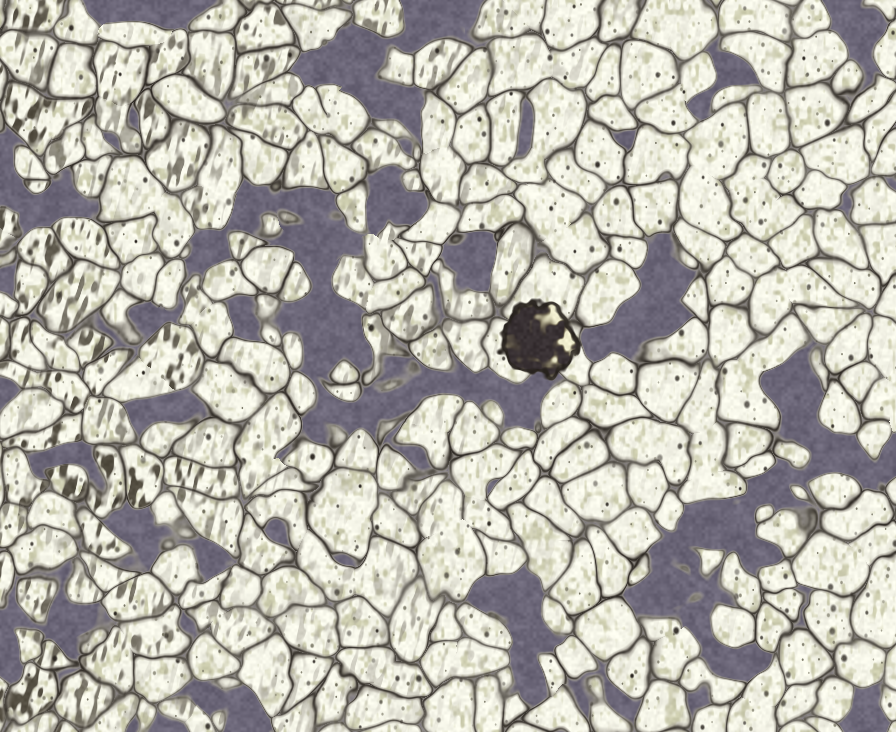
A Shadertoy shader for this texture:

```glsl
// Polished and etched metal section: pale grains with thin dark boundaries,
// violet-grey pockets between them, fine scratches, pits and one burnt inclusion.
// Grains are warped Voronoi cells; pockets grow inward from their boundaries.

float hash(vec2 p) {
    vec3 h = fract(p.xyx * 0.1031);
    h += dot(h, h.yzx + 33.33);
    return fract((h.x + h.y) * h.z);
}

vec2 hash2(vec2 p) {
    return vec2(hash(p), hash(p + 71.7));
}

float noise(vec2 p) {
    vec2 i = floor(p), f = fract(p);
    f = f * f * (3.0 - 2.0 * f);
    return mix(mix(hash(i), hash(i + vec2(1, 0)), f.x),
               mix(hash(i + vec2(0, 1)), hash(i + vec2(1, 1)), f.x), f.y);
}

float smoothMin(float a, float b, float k) {
    float h = max(k - abs(a - b), 0.0) / k;
    return min(a, b) - h * h * k * 0.25;
}

// Rounded distance to the grain boundary; grainId receives the cell index.
float grainEdge(vec2 p, out vec2 grainId) {
    vec2 base = floor(p), nearest = vec2(0);
    float best = 9.0;
    for (int y = -1; y <= 1; y++)
    for (int x = -1; x <= 1; x++) {
        vec2 cell = base + vec2(x, y);
        vec2 r = cell + hash2(cell) - p;
        if (dot(r, r) < best) {
            best = dot(r, r);
            nearest = r;
            grainId = cell;
        }
    }
    float edge = 1.0;
    for (int y = -2; y <= 2; y++)
    for (int x = -2; x <= 2; x++) {
        if (x == 0 && y == 0) continue;
        vec2 cell = grainId + vec2(x, y);
        // some neighbours fuse into one larger grain
        if (hash(grainId + cell + 5.3) < 0.08) continue;
        vec2 r = cell + hash2(cell) - p;
        edge = smoothMin(edge, dot(0.5 * (nearest + r), normalize(r - nearest)), 0.17);
    }
    return edge;
}

// Small dark etch pits of uneven size and depth, one candidate per grid cell.
float pits(vec2 p, float share) {
    vec2 cell = floor(p);
    vec2 d = fract(p) - 0.2 - 0.6 * hash2(cell + 13.0);
    float radius = mix(0.05, 0.15, pow(hash(cell + 41.0), 2.0));
    float present = step(hash(cell + 29.0), share) * mix(0.4, 1.0, hash(cell + 67.0));
    return present * (1.0 - smoothstep(radius * 0.4, radius + 0.05, length(d * vec2(1.0, 0.8))));
}

void mainImage(out vec4 fragColor, in vec2 fragCoord) {
    vec2 uv = fragCoord / iResolution.xy;
    vec2 q = fragCoord / iResolution.y;
    vec3 dark = vec3(0.17, 0.15, 0.13);
    vec3 olive = vec3(0.46, 0.45, 0.38);

    // Grain layout with wavy boundaries
    vec2 p = q * 16.0 + 40.0;
    p += 0.6 * (vec2(noise(p * 0.8), noise(p * 0.8 + 57.0)) - 0.5);
    p += 0.2 * (vec2(noise(p * 3.0), noise(p * 3.0 + 23.0)) - 0.5);
    vec2 grainId;
    float edge = grainEdge(p, grainId);

    // Pale grain surface with fine mottling
    float mottle = 0.6 * noise(q * vec2(190, 120) + 9.0) + 0.4 * noise(q * 60.0);
    vec3 color = mix(vec3(0.97, 0.97, 0.92), vec3(0.80, 0.80, 0.68),
                     smoothstep(0.5, 0.85, mottle));

    // Steep scratches, strongest on the left and varying by grain
    vec2 s = vec2(q.x - 0.25 * q.y, q.y + 0.25 * q.x);
    float scratch = smoothstep(0.5, 0.72, 0.6 * noise(s * vec2(165, 42)) + 0.4 * noise(s * vec2(120, 75) + 19.0));
    float zone = smoothstep(0.7, 0.0, uv.x - 0.12 * uv.y + 0.4 * (noise(q * 5.0 + 3.0) - 0.5));
    float rough = 0.12 + 0.95 * zone * smoothstep(0.0, 0.7, hash(grainId + 91.0));
    color = mix(color, mix(vec3(0.66, 0.64, 0.60), vec3(0.36, 0.34, 0.29), scratch * zone), scratch * rough);

    color = mix(color, dark, pits(q * 34.0 + 7.0, 0.3));
    color = mix(color, olive, pits(q * 55.0 + 3.0, 0.3));

    // Violet-grey pockets between grains
    float spread = 0.6 * noise(q * 11.0 + 17.0) + 0.4 * noise(q * 21.0 + 31.0);
    float front = edge - 0.7 * smoothstep(0.545, 0.87, spread);
    vec3 pocket = vec3(0.42, 0.40, 0.47) + 0.07 * (noise(q * 90.0) - 0.5);
    color = mix(color, pocket, 1.0 - smoothstep(-0.05, 0.0, front));

    // Etched boundary: soft grey halo around a thin dark core, fainter on pockets
    float ink = mix(0.55, 1.0, noise(p * 1.3 + 5.0));
    float inside = smoothstep(0.0, 0.2, edge - front);
    float rim = abs(front);
    color = mix(color, vec3(0.60, 0.58, 0.54), ink * 0.8 * (1.0 - smoothstep(0.03, 0.1, rim)));
    color = mix(color, dark, ink * mix(0.95, 0.6, inside) * (1.0 - smoothstep(0.0, 0.048, rim)));

    // Burnt inclusion with golden glints and a broken dark rim
    vec2 c = q - vec2(0.6 * iResolution.x / iResolution.y, 0.535);
    float r = length(c) + 0.016 * (noise(q * 45.0) - 0.5) + 0.012 * (noise(q * 110.0) - 0.5);
    float flake = 0.6 * noise(q * 62.0 + 2.0) + 0.4 * noise(q * 120.0);
    float glint = smoothstep(0.45, 0.68, flake) * smoothstep(0.01, 0.045, r + 0.4 * c.x);
    vec3 burnt = mix(vec3(0.22, 0.19, 0.20), mix(vec3(0.62, 0.57, 0.33), vec3(0.95, 0.94, 0.82), glint), glint);
    burnt = mix(burnt, dark, 0.9 * (1.0 - smoothstep(0.002, 0.007, abs(r - 0.049))));
    color = mix(color, burnt, 1.0 - smoothstep(0.05, 0.055, r));

    // Fine speckle over the whole plate
    color += 0.07 * (noise(q * 230.0 + 77.0) - 0.5);
    fragColor = vec4(clamp(color, 0.0, 1.0), 1.0);
}
```
